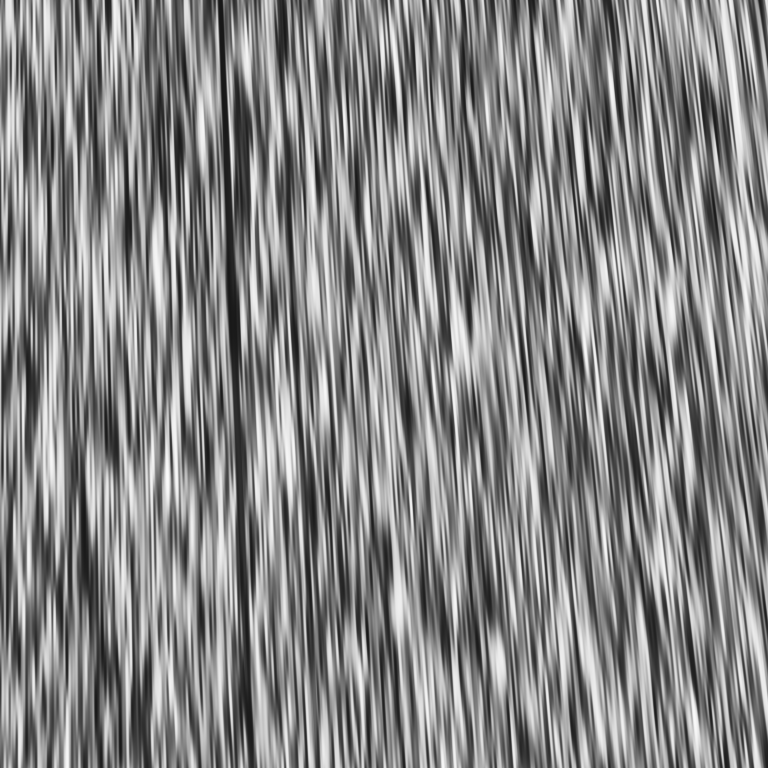
A WebGL 2 fragment shader for this texture:

```glsl
#version 300 es
precision highp float;
// Dense grey brushed fibres that fan out to the lower right, with two long dark cracks.

uniform vec2 u_resolution;
out vec4 fragColor;

const float FAN = 0.14;            // how much the fibres spread towards the bottom
const float SWAY = 0.003;          // sideways wander of the fibres
const vec2 SWAY_CELLS = vec2(7.0, 5.0);
const int LAYERS = 4;
const vec2 COARSE_CELLS = vec2(45.0, 8.5);  // columns and rows of the widest layer
const vec2 CELL_GROWTH = vec2(2.0, 1.22);   // finer columns, slightly shorter rows
const vec4 LAYER_WEIGHTS = vec4(0.05, 0.11, 0.36, 0.50);
const float MID_GREY = 0.53;
const float GREY_RANGE = 0.47;
const float CONTRAST = 4.1;
const int CRACKS = 2;
const float CRACK_START = 0.287;
const float CRACK_SPACING = 0.076;
const float CRACK_WIDTH = 0.0043;
const float CRACK_GREY = 0.09;

// Integer hash of a cell and a seed, giving 0 to 1
float hash(int x, int y, int seed) {
    uint h = uint(x) * 1597334677u ^ uint(y) * 3812015801u ^ uint(seed) * 2654435769u;
    h = (h ^ (h >> 16)) * 2146121005u;
    h = (h ^ (h >> 15)) * 2221713035u;
    h ^= h >> 16;
    return float(h >> 8) / 16777216.0;
}

// Smooth noise along one column, shifted by a random phase
float columnNoise(int column, float y, int seed) {
    float shifted = y + hash(column, -1, seed) * 16.0;
    float row = floor(shifted);
    float blend = smoothstep(0.0, 1.0, shifted - row);
    return mix(hash(column, int(row), seed), hash(column, int(row) + 1, seed), blend);
}

// Neighbouring columns blended across, so that streaks end at uneven heights
float streakNoise(vec2 p, int seed) {
    float column = floor(p.x);
    float blend = smoothstep(0.0, 1.0, p.x - column);
    return mix(columnNoise(int(column), p.y, seed),
               columnNoise(int(column) + 1, p.y, seed), blend);
}

// Sum of streak layers around zero; layers finer than a pixel fade out
float fibres(vec2 p, float pixel) {
    float sum = 0.0;
    vec2 cells = COARSE_CELLS;
    for (int i = 0; i < LAYERS; i++) {
        float visible = 1.0 - smoothstep(0.8, 1.8, cells.x * pixel);
        sum += LAYER_WEIGHTS[i] * visible * (streakNoise(p * cells, i + 1) - 0.5);
        cells *= CELL_GROWTH;
    }
    return sum;
}

// Coverage of the long cracks, each thinner and fainter than the one before
float cracks(vec2 p, float pixel) {
    float cover = 0.0;
    for (int i = 0; i < CRACKS; i++) {
        float order = float(i);
        float center = CRACK_START + CRACK_SPACING * order;
        float swell = columnNoise(i, p.y * 6.0, 21);
        float halfWidth = CRACK_WIDTH * (0.7 + 0.4 * swell) / (1.0 + 0.3 * order);
        float edge = abs(p.x - center) - halfWidth;
        float strength = (0.8 + 0.2 * p.y) * (1.0 - 0.2 * order);
        float line = 1.0 - smoothstep(-0.5 * pixel - 0.001, 0.5 * pixel + 0.001, edge);
        cover = max(cover, line * strength);
    }
    return cover;
}

void main() {
    vec2 uv = gl_FragCoord.xy / u_resolution;
    float pixel = 1.0 / min(u_resolution.x, u_resolution.y);

    // Straighten the fan so that fibres run along y
    vec2 p = vec2(uv.x / (1.0 + FAN * (1.0 - uv.y)), uv.y);
    float crackCover = cracks(p, pixel);
    p.x += SWAY * (streakNoise(uv * SWAY_CELLS, 11) - 0.5);

    // Soft limits keep black and white from clipping
    float grey = MID_GREY + GREY_RANGE * tanh(CONTRAST * fibres(p, pixel));
    grey = mix(grey, CRACK_GREY, crackCover);
    fragColor = vec4(vec3(grey), 1.0);
}
```
